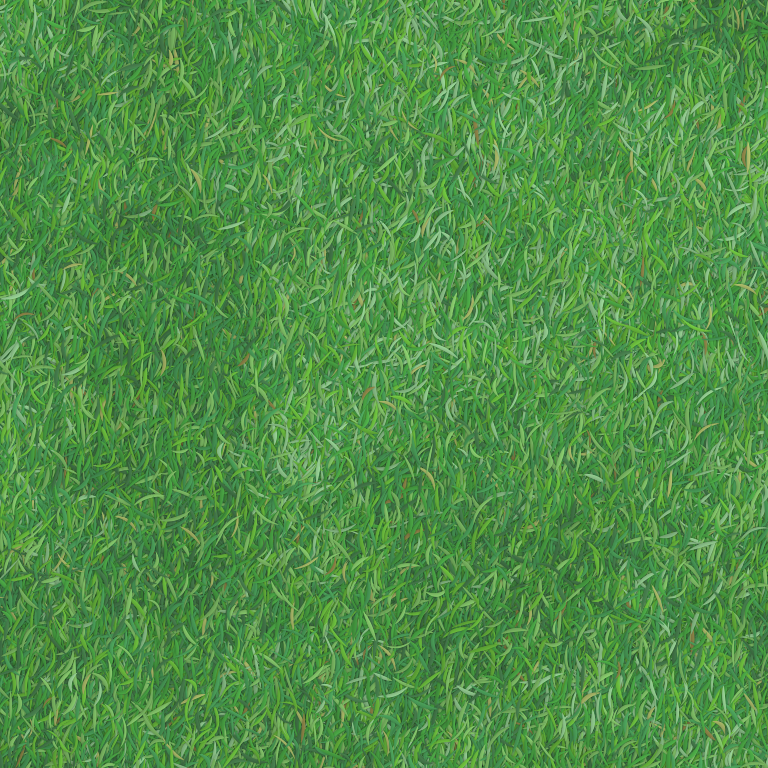
Give the GLSL for this texture, as a Shadertoy shader.

```glsl
vec4 hash4(vec2 p) {
    vec4 n = vec4(dot(p, vec2(127.1, 311.7)), dot(p, vec2(269.5, 183.3)),
                  dot(p, vec2(419.2, 371.9)), dot(p, vec2(97.3, 157.1)));
    return fract(sin(n) * 43758.5453);
}

float noise(vec2 p) {
    vec2 i = floor(p), f = fract(p);
    f = f * f * (3.0 - 2.0 * f);
    return mix(mix(hash4(i).x, hash4(i + vec2(1, 0)).x, f.x),
               mix(hash4(i + vec2(0, 1)).x, hash4(i + vec2(1, 1)).x, f.x), f.y);
}

// Blade colours from shaded to pale; t is 0 to 1
vec3 grassColor(float t, float rarity) {
    vec3 c = vec3(0.25, 0.44, 0.27);
    c = mix(c, vec3(0.26, 0.55, 0.31), step(0.07, t));
    c = mix(c, vec3(0.26, 0.58, 0.24), step(0.29, t));
    c = mix(c, vec3(0.37, 0.65, 0.21), step(0.56, t));
    c = mix(c, vec3(0.45, 0.67, 0.36), step(0.71, t));
    c = mix(c, vec3(0.50, 0.69, 0.49), step(0.89, t));
    c = mix(c, vec3(0.62, 0.67, 0.38), step(0.965, rarity));
    return mix(c, vec3(0.47, 0.44, 0.24), step(0.988, rarity));
}

void mainImage(out vec4 fragColor, in vec2 fragCoord) {
    vec2 uv = fragCoord / iResolution.y;
    float cells = 40.0;
    float pixel = cells / iResolution.y;

    // Broad patches of lighter and darker turf
    float patches = 0.6 * noise(uv * 5.0 + 3.0) + 0.4 * noise(uv * 13.0) - 0.5;

    // Soil shade between the blades
    vec3 color = mix(vec3(0.21, 0.43, 0.22), vec3(0.28, 0.54, 0.25),
                     noise(uv * vec2(220.0, 70.0)));

    // Overlapping layers of blades, back to front
    for (int layer = 0; layer < 20; layer++) {
        float depth = float(layer) / 19.0;
        vec2 seed = vec2(17.0, 31.0) * float(layer);
        vec2 p = uv * cells + hash4(seed + 0.5).xy * 9.0;
        vec2 cell = floor(p);

        for (int k = 0; k < 9; k++) {
            vec2 id = cell + vec2(k % 3 - 1, k / 3 - 1);
            vec4 place = hash4(id + seed);
            vec4 look = hash4(id + seed + 71.7);

            // Mostly upright, leaning a little right, a few lying flat
            float spread = place.z * 2.0 - 1.0;
            float angle = 0.18 + spread * (0.5 + 0.85 * spread * spread);
            vec2 along = vec2(sin(angle), cos(angle));
            vec2 q = p - id - place.xy;
            float u = dot(q, along) / mix(0.5, 0.98, place.w);
            if (abs(u) > 1.0) continue;

            // Bent, tapered blade
            float bend = (look.x - 0.5) * 0.6;
            float x = dot(q, vec2(along.y, -along.x)) - bend * (u * u - 0.33);
            float width = mix(0.05, 0.11, look.y) * (1.0 - u * u);
            float d = abs(x) / sqrt(1.0 + 4.0 * bend * bend * u * u) - width;

            // Soft contact shadow, then the blade itself
            color *= 1.0 - 0.13 * smoothstep(0.1, 0.0, d) * (1.0 - u * u);
            float tone = look.z + 0.35 * patches;
            vec3 blade = grassColor(tone, look.w);
            blade *= mix(0.90, 1.04, depth) + 0.16 * (fract(look.w * 37.0) - 0.5);
            blade *= 1.0 + 0.08 * clamp(x / (width + 0.01), -1.0, 1.0) + 0.04 * u;
            float cover = smoothstep(0.6, -0.6, d / pixel);
            color = mix(color, blade, cover * smoothstep(0.0, 0.03, width));
        }
    }

    color *= 1.02 + 0.12 * patches;
    fragColor = vec4(color, 1.0);
}
```
